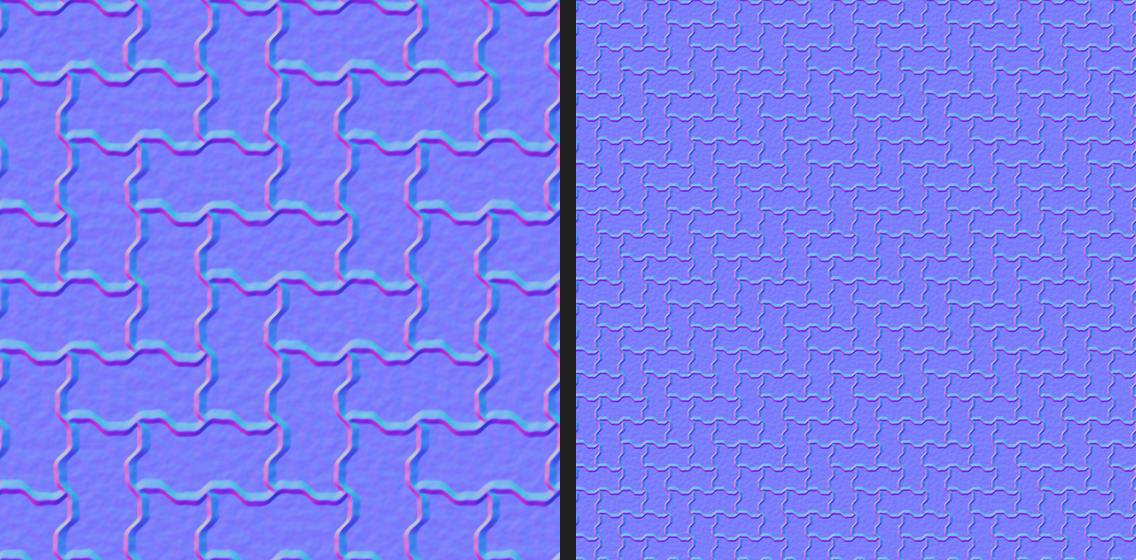
Left, the tile; right, the same tile 3 across and 3 down.
A three.js fragment shader for this texture map:

```glsl
varying vec2 vUv;

const float TAU = 6.2831853;
const float CELLS = 8.0;                     // square cells per side, two per paver
const vec2 ORIGIN = vec2(0.93, 0.93);        // joint grid offset, in cells
const vec2 WAVE_PHASE = vec2(0.01, 0.083);   // upright joints, level joints
const float WAVE_HEIGHT = 0.108;
const float WAVE_SQUARENESS = 0.18;
const vec4 BEVEL = vec4(0.125, 0.066, 0.135, 0.075); // left, right, bottom, top
const float JOINT_DEPTH = 0.061;
const float WOBBLE = 0.035;
const float CHIPPING = 0.025;
const float BUMP_COARSE = 0.010;
const float BUMP_FINE = 0.0034;
const float SOFTNESS = 0.016;                // slope sampling radius, in cells
const vec3 TINT = vec3(0.97, 0.985, 0.985);

vec2 gradientAt(vec2 node, float period) {
  node = mod(node, period);
  float h = fract(sin(dot(node, vec2(127.1, 311.7))) * 43758.5);
  return vec2(cos(h * TAU), sin(h * TAU));
}

// Gradient noise that wraps across the canvas; frequency is per cell
float wrapNoise(vec2 p, float frequency) {
  float period = CELLS * frequency;
  p *= frequency;
  vec2 i = floor(p), f = p - i;
  vec2 s = f * f * f * (f * (f * 6.0 - 15.0) + 10.0);
  vec2 dx = vec2(1.0, 0.0), dy = vec2(0.0, 1.0);
  float a = dot(gradientAt(i, period), f);
  float b = dot(gradientAt(i + dx, period), f - dx);
  float c = dot(gradientAt(i + dy, period), f - dy);
  float d = dot(gradientAt(i + 1.0, period), f - 1.0);
  return mix(mix(a, b, s.x), mix(c, d, s.x), s.y);
}

// Flattened sine, one period per cell
vec2 jointWave(vec2 t) {
  return WAVE_HEIGHT * (sin(TAU * t) + WAVE_SQUARENESS * sin(3.0 * TAU * t));
}

// Bevel with a faint ledge halfway up
vec4 bevelProfile(vec4 t) {
  return 0.5 * (smoothstep(0.0, 0.6, t) + smoothstep(0.4, 1.0, t));
}

float paverHeight(vec2 p) {
  // Bend the grid into interlocking edges
  vec2 bend = jointWave(p.yx + WAVE_PHASE) * vec2(-1.0, 1.0);
  vec2 wobble = WOBBLE * vec2(wrapNoise(p, 2.0), wrapNoise(p.yx + 3.0, 2.0));
  vec2 q = p - ORIGIN - bend + wobble;
  vec2 cell = floor(q), f = q - cell;

  // Herringbone: each cell joins one neighbour to form a paver
  float half_ = mod(cell.x + cell.y + 2.0, 4.0);
  vec4 joined = step(abs(half_ - vec4(0.0, 3.0, 2.0, 1.0)), vec4(0.5));
  vec4 edge = vec4(f.x, 1.0 - f.x, f.y, 1.0 - f.y) + joined;

  // Bevelled sides with worn widths
  float wear = 1.0 + 8.0 * CHIPPING * wrapNoise(p, 5.0);
  vec4 rise = bevelProfile(edge / (BEVEL * wear));
  float height = JOINT_DEPTH * rise.x * rise.y * rise.z * rise.w;

  // Stone grain
  return height + BUMP_COARSE * wrapNoise(p, 6.0) + BUMP_FINE * wrapNoise(p, 13.0);
}

void main() {
  vec2 p = vUv * CELLS;
  vec2 e = vec2(SOFTNESS, 0.0);
  vec2 slope = vec2(paverHeight(p + e.xy) - paverHeight(p - e.xy),
                    paverHeight(p + e.yx) - paverHeight(p - e.yx)) / (2.0 * SOFTNESS);

  // Tangent-space normal with the green axis pointing down
  vec3 normal = normalize(vec3(-slope.x, slope.y, 1.0));
  gl_FragColor = vec4((normal * 0.5 + 0.5) * TINT, 1.0);
}
```
